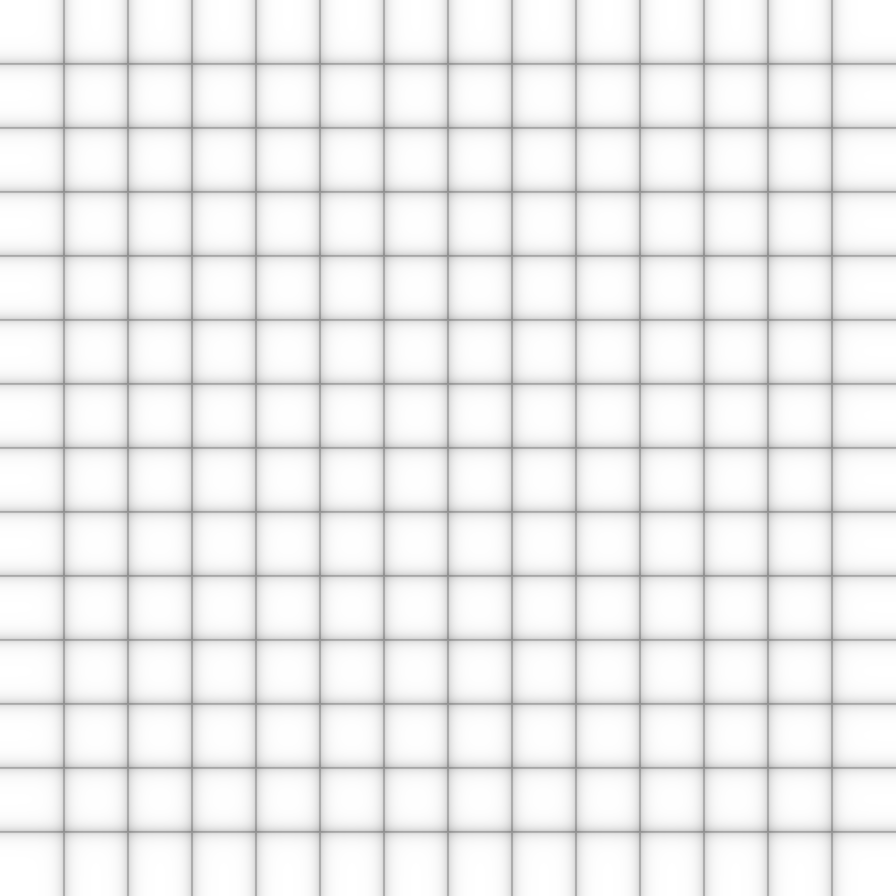
Give the GLSL for this pattern, as a WebGL 2 fragment shader.

```glsl
#version 300 es
precision highp float;
// White 14 by 14 grid of square tiles with thin grey seams and soft inner shadows.

uniform vec2 u_resolution;
out vec4 fragColor;

// Darkness that fades away from a seam, in tile widths.
vec2 edgeShadow(vec2 distanceToSeam, vec2 strength) {
    return strength * exp(-distanceToSeam / 0.09);
}

void main() {
    const float tiles = 14.0;
    vec2 grid = gl_FragCoord.xy / u_resolution * tiles;
    vec2 tile = floor(grid);
    vec2 local = fract(grid);
    vec2 pixel = tiles / u_resolution;

    // Seams lie only between tiles, so the outer border stays open.
    vec2 hasLow = step(0.5, tile);
    vec2 hasHigh = step(tile, vec2(tiles - 1.5));

    // Shadows are slightly heavier along the bottom of each tile.
    vec2 low = hasLow * edgeShadow(local, vec2(0.17, 0.195));
    vec2 high = hasHigh * edgeShadow(1.0 - local, vec2(0.17, 0.145));
    vec2 light = (1.0 - low) * (1.0 - high);
    float shade = light.x * light.y;

    // Thin seam with smoothed edges.
    vec2 toSeam = min(local + 2.0 * (1.0 - hasLow), 1.0 - local + 2.0 * (1.0 - hasHigh));
    vec2 seam = 1.0 - smoothstep(0.018 - 0.5 * pixel, 0.018 + 0.5 * pixel, toSeam);
    shade *= 1.0 - 0.2 * max(seam.x, seam.y);

    fragColor = vec4(vec3(shade), 1.0);
}
```
